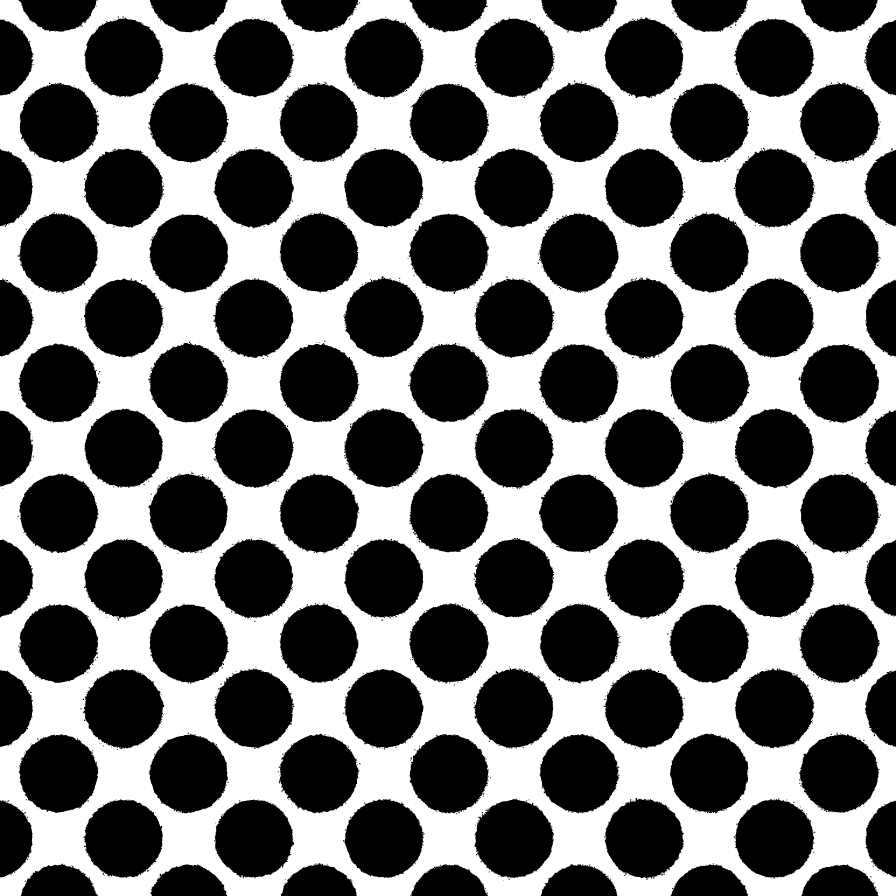
Reproduce this pattern procedurally as a WebGL 2 fragment shader.

```glsl
#version 300 es
precision highp float;
// Black dots in a staggered grid on white, with rough, grainy ink edges.
// Two interleaved square lattices give the dots; value noise wobbles each
// rim and hashed grains spatter just outside it. Averaged over subsamples.
uniform vec2 u_resolution;
out vec4 fragColor;

float hash(vec2 p) {
    vec3 q = fract(vec3(p.xyx) * 0.1031);
    q += dot(q, q.yzx + 33.33);
    return fract((q.x + q.y) * q.z);
}

float valueNoise(vec2 p) {
    vec2 cell = floor(p);
    vec2 t = fract(p);
    t = t * t * (3.0 - 2.0 * t);
    float low = mix(hash(cell), hash(cell + vec2(1.0, 0.0)), t.x);
    float high = mix(hash(cell + vec2(0.0, 1.0)), hash(cell + 1.0), t.x);
    return mix(low, high, t.y);
}

// Distance to the nearest dot centre, in lattice periods
float centreDistance(vec2 p) {
    vec2 a = fract(p + vec2(0.5, 0.0)) - 0.5;
    vec2 b = fract(p + vec2(0.0, 0.5)) - 0.5;
    return min(length(a), length(b));
}

// 1 where ink covers the paper, 0 elsewhere
float ink(vec2 uv) {
    float period = 0.14525;
    float d = centreDistance((uv - vec2(0.5012, 0.4997)) / period) * period;

    // Uneven rim
    float radius = 0.0430 + 0.0016 * (valueNoise(uv * 260.0 + 17.0) - 0.5);

    // Sparse grains with a falling tail, denser in some patches
    float grain = hash(floor(uv * 768.0) + 91.0);
    float patchiness = valueNoise(uv * 45.0 + 5.0);
    radius += -log(grain + 0.0005) * mix(0.0002, 0.0009, patchiness);

    return step(d, radius);
}

void main() {
    const int SAMPLES = 4;
    float coverage = 0.0;
    for (int y = 0; y < SAMPLES; y++) {
        for (int x = 0; x < SAMPLES; x++) {
            vec2 offset = (vec2(x, y) + 0.5) / float(SAMPLES) - 0.5;
            coverage += ink((gl_FragCoord.xy + offset) / u_resolution);
        }
    }
    coverage /= float(SAMPLES * SAMPLES);
    fragColor = vec4(vec3(1.0 - coverage), 1.0);
}
```
